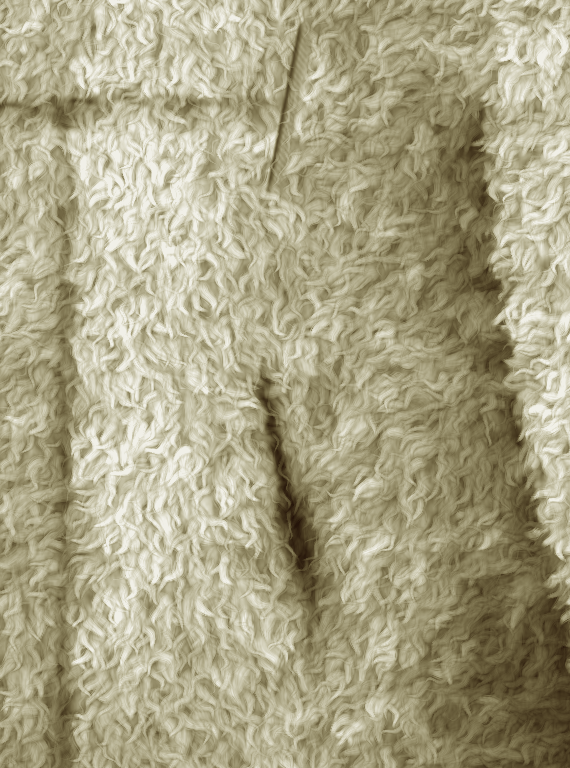
Give the GLSL for this texture, as a WebGL 2 fragment shader.

```glsl
#version 300 es
precision highp float;
// Curly cream fleece garment: seamed panels, a dark pocket slit and a sleeve at the right.
uniform vec2 u_resolution;
out vec4 fragColor;

vec3 hash3(vec2 c) {
  vec3 q = fract(c.xyx * vec3(0.1031, 0.1030, 0.0973));
  q += dot(q, q.yxz + 33.33);
  return fract((q.xxy + q.yzz) * q.zyx);
}

float corner(vec2 cell, vec2 offset) {
  return dot(hash3(cell).xy * 2.0 - 1.0, offset);
}

float gradientNoise(vec2 p) {
  vec2 i = floor(p), f = p - i, s = f * f * f * (f * (f * 6.0 - 15.0) + 10.0);
  vec2 e = vec2(1.0, 0.0);
  return mix(mix(corner(i, f), corner(i + e, f - e), s.x),
             mix(corner(i + e.yx, f - e.yx), corner(i + 1.0, f - 1.0), s.x), s.y);
}

float bell(float x, float width) {
  return exp(-x * x / (width * width));
}

float sleeveEdge(float y) {
  return 0.625 + 0.172 * (1.0 - y) * (1.0 - y);
}

float slitCenter(float y) {
  return mix(0.398, 0.338, smoothstep(0.16, 0.56, y));
}

// Broad illumination of the panels
float panelLight(vec2 p) {
  float toSleeve = sleeveEdge(p.y) - p.x;
  float light = 0.70 + 0.05 * smoothstep(0.42, 0.32, p.x) * smoothstep(0.0, 0.3, p.y);
  light += 0.09 * bell(p.x - 0.19, 0.10) * smoothstep(0.0, 0.35, p.y);
  light += 0.06 * bell(length(p - vec2(0.18, 0.78)), 0.09);
  light -= 0.09 * smoothstep(0.48, 0.62, p.x) * smoothstep(1.0, 0.8, p.y);
  light -= 0.09 * bell(length((p - vec2(0.55, 0.74)) * vec2(1.0, 0.7)), 0.09);
  light -= 0.22 * smoothstep(0.46, 0.72, p.x) * smoothstep(0.38, 0.05, p.y);
  light -= 0.24 * exp(-max(toSleeve, 0.0) / 0.04) * smoothstep(0.90, 0.80, p.y);
  light -= 0.24 * bell(p.x - 0.082, 0.014) * smoothstep(1.1, 0.55, p.y);
  light -= 0.06 * smoothstep(0.09, 0.06, p.x) * smoothstep(0.75, 0.3, p.y);
  light -= 0.14 * bell(p.y - 0.860, 0.016) * smoothstep(0.38, 0.34, p.x);
  light -= 0.22 * bell(p.x - slitCenter(p.y) - 0.012, 0.026) * smoothstep(0.56, 0.42, p.y)
         * smoothstep(0.08, 0.25, p.y);
  float sleeve = 0.80 - 0.10 * bell(toSleeve, 0.022) - 0.08 * smoothstep(0.45, 0.2, p.y);
  light = mix(light, sleeve, smoothstep(0.008, -0.008, toSleeve));
  // Clumps, deepest on the right-hand panel
  float depth = 0.16 + 0.08 * smoothstep(0.3, 0.5, p.x);
  return light + 0.10 * gradientNoise(p * 9.0) + depth * gradientNoise(p * 23.0 + 40.0);
}

// Lean of the locks; zero hangs straight down
float lockLean(vec2 p) {
  float lean = mix((p.x - 0.24) * 2.8, -0.65, smoothstep(0.33, 0.44, p.x));
  return lean + 1.5 * gradientNoise(p * 7.0 + 20.0);
}

// One layer of tapered, curled locks, upper rows over lower ones
float paintLocks(float tone, vec2 p, float scale, float width, float curl, float opacity) {
  vec2 g = p * scale, id = floor(g);
  for (int k = 0; k < 9; k++) {
    vec2 cell = id + vec2(k % 3 - 1, k / 3 - 1);
    vec3 r = hash3(cell + scale * 7.0), s = hash3(cell + scale * 3.0 + 57.0);
    vec2 mid = cell + 0.5 + (r.xy - 0.5) * 0.6, d = g - mid;
    float lean = lockLean(mid / scale) + (r.z - 0.5) * 1.6;
    float along = dot(d, vec2(sin(lean), -cos(lean)));
    float t = along / 1.3 + 0.5;
    if (t <= 0.0 || t >= 1.0) continue;
    float bend = curl * (0.3 + 0.7 * t) * sin(along * (3.0 + 4.0 * s.x) + 6.28 * s.y);
    float w = width * (0.6 + 0.8 * s.z) * smoothstep(0.0, 0.3, t) * sqrt(1.0 - t);
    float e = (dot(d, vec2(cos(lean), sin(lean))) - bend) / max(w, 0.001);
    if (abs(e) > 1.9) continue;
    float strand = gradientNoise(vec2(e * 4.5 + s.x * 90.0, along * 2.5 + r.x * 70.0));
    float rim = abs(e) + 0.8 * strand;
    float body = opacity * smoothstep(0.0, 0.35, t) * smoothstep(1.0, 0.75, t);
    tone *= 1.0 - 0.13 * body * smoothstep(1.9, 0.8, abs(e));
    float shade = 0.14 * t - 0.09 + 0.11 * (1.0 - min(e * e, 1.5)) - 0.04 * e
                + 0.16 * strand + (s.z - 0.5) * 0.11;
    float lock = panelLight(mid / scale) * (1.0 + shade);
    tone = mix(tone, lock, body * smoothstep(1.3, 0.4, rim));
  }
  return tone;
}

// Narrow dark seams and the pocket slit
float creases(vec2 p) {
  vec2 q = p + 0.016 * vec2(gradientNoise(p * 38.0), gradientNoise(p * 34.0 + 9.0));
  float seamY = 0.868 + 0.004 * sin(q.x * 18.0 - 2.0);
  float patchy = clamp(0.7 + 1.4 * gradientNoise(p * 26.0 + 5.0), 0.1, 1.0);
  float dark = 0.30 * patchy * bell(q.y - seamY, 0.006) * smoothstep(0.375, 0.355, q.x);
  dark += 0.38 * bell(length((q - vec2(0.085, 0.850)) * vec2(0.6, 1.0)), 0.015);
  dark += 0.16 * patchy * bell(q.x - 0.085, 0.007) * smoothstep(0.9, 0.6, q.y);
  float opening = smoothstep(0.55, 0.48, q.y) * smoothstep(0.20, 0.27, q.y);
  float halfWidth = 0.009 + 0.013 * bell(q.y - 0.30, 0.07);
  dark += 0.60 * opening * bell(q.x - slitCenter(q.y) - 0.004, halfWidth);
  dark += 0.25 * patchy * bell(q.x - 0.400, 0.005) * smoothstep(0.25, 0.15, q.y);
  return min(dark, 0.8);
}

// Ribbed edge of the collar: x is its tone, y its coverage
vec2 collarBand(vec2 p) {
  float across = p.x - mix(0.350, 0.392, (p.y - 0.75) / 0.215);
  float extent = smoothstep(0.74, 0.77, p.y) * smoothstep(0.975, 0.955, p.y);
  float ribs = 0.03 * sin((p.y + across) * 800.0);
  float tone = mix(0.27, 0.58 + ribs, smoothstep(-0.002, 0.006, across));
  float cover = smoothstep(-0.006, -0.001, across) * smoothstep(0.022, 0.010, across);
  return vec2(tone, 0.85 * cover * extent);
}

void main() {
  vec2 p = gl_FragCoord.xy / u_resolution.y;
  p.x *= 0.7422 * u_resolution.y / u_resolution.x;

  // Dense locks from wide and deep to fine
  float tone = panelLight(p) * (0.86 + 0.3 * gradientNoise(p * vec2(90.0, 45.0)));
  for (int i = 0; i < 6; i++) {
    float n = float(i);
    tone = paintLocks(tone, p, 14.0 + 3.7 * n, 0.34 - 0.024 * n, 0.11 + 0.012 * n, 0.85);
  }

  // Seams, then loose wisps across them
  vec2 band = collarBand(p);
  tone = mix(tone, band.x, band.y);
  tone *= 1.0 - creases(p);
  tone = paintLocks(tone, p, 25.0, 0.09, 0.20, 0.35);
  tone = paintLocks(tone, p, 41.0, 0.13, 0.20, 0.35);
  tone += 0.04 * gradientNoise(p * vec2(260.0, 150.0));

  // Olive shadows to ivory highlights
  tone = clamp(0.65 + (tone - 0.65) * 1.15, 0.08, 0.94);
  vec3 wool = vec3(tone + 0.07 * (1.0 - tone), tone, tone - 0.57 * tone * (1.0 - tone));
  fragColor = vec4(wool, 1.0);
}
```
